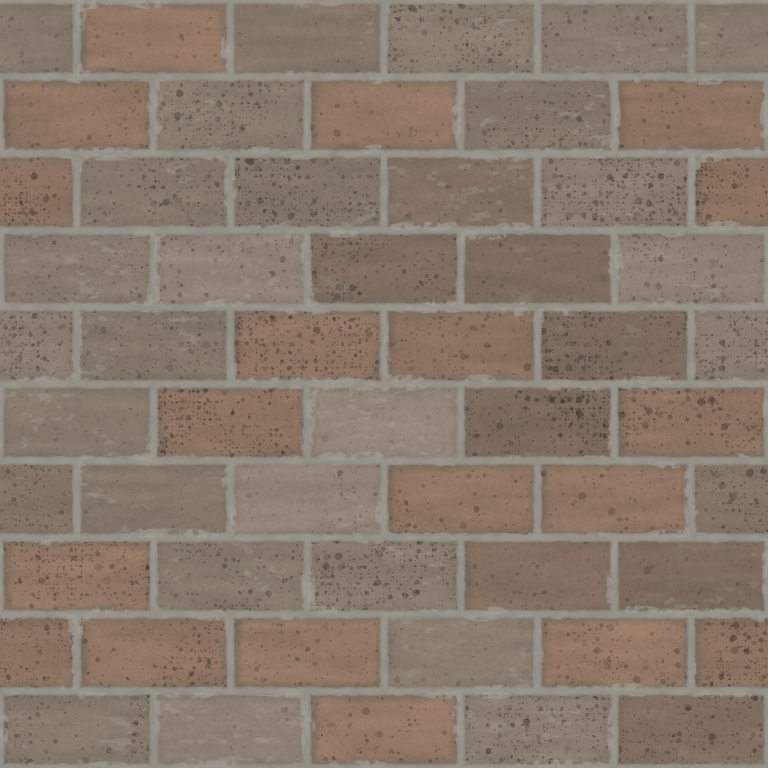
Write a three.js fragment shader that draws this texture.

```glsl
// Weathered brick wall in running bond: 5 bricks across, 10 courses up.
// Each brick hashes its own clay tone, pitting and chalk; a box distance
// gives the soft ragged joints, and value noise gives streaks and grain.
varying vec2 vUv;

const vec2 GRID = vec2(5.0, 10.0);
const float JOINT = 0.0105;        // mortar width
const float EDGE_SOFT = 0.0016;    // blur of the brick outline
const float EDGE_RAGGED = 0.0032;  // wobble of the brick outline
const float RIM = 0.011;           // width of the dull rim inside a brick
const float PIT_STRENGTH = 0.30;
const float CHALK_STRENGTH = 0.60;

const vec3 CLAY = vec3(0.565, 0.460, 0.388);
const vec3 BROWN = vec3(0.487, 0.418, 0.368);
const vec3 OLIVE = vec3(0.520, 0.474, 0.424);
const vec3 MAUVE = vec3(0.558, 0.502, 0.462);
const vec3 RIM_TONE = vec3(0.482, 0.432, 0.388);
const vec3 MORTAR = vec3(0.594, 0.578, 0.542);
const vec3 CHALK = vec3(0.645, 0.630, 0.600);

float hash(vec2 p) {
  return fract(sin(dot(p, vec2(12.9898, 78.233))) * 43758.5453);
}

float noise(vec2 p) {
  vec2 i = floor(p);
  vec2 f = fract(p);
  f = f * f * (3.0 - 2.0 * f);
  float low = mix(hash(i), hash(i + vec2(1.0, 0.0)), f.x);
  float high = mix(hash(i + vec2(0.0, 1.0)), hash(i + vec2(1.0, 1.0)), f.x);
  return mix(low, high, f.y);
}

float fbm(vec2 p) {
  float sum = 0.0;
  float gain = 0.5;
  for (int i = 0; i < 4; i++) {
    sum += gain * noise(p);
    p = p * 2.03 + 17.1;
    gain *= 0.5;
  }
  return sum / 0.9375;
}

float boxDistance(vec2 p, vec2 halfSize) {
  vec2 d = abs(p) - halfSize;
  return length(max(d, 0.0)) + min(max(d.x, d.y), 0.0);
}

// Round pits in jittered cells, from a few large to many small
float pits(vec2 p, float density) {
  float sum = 0.0;
  float scale = 58.0;
  for (int i = 0; i < 4; i++) {
    vec2 cell = floor(p * scale);
    vec2 jitter = vec2(hash(cell + 3.1), hash(cell + 8.7)) - 0.5;
    float radius = mix(0.10, 0.30, hash(cell + 5.3));
    float dist = length(fract(p * scale) - 0.5 - jitter * 0.38);
    dist += (noise(p * scale * 5.0) - 0.5) * 0.10;
    float present = step(hash(cell + 1.9), density);
    float soft = EDGE_SOFT * scale * 0.5;
    sum += present * (1.0 - smoothstep(radius - soft, radius + soft, dist))
         * mix(0.35, 1.0, hash(cell + 6.4));
    scale *= 1.55;
  }
  return min(sum, 1.4);
}

vec3 brickTone(float pick) {
  vec3 tone = mix(MAUVE, OLIVE, smoothstep(0.16, 0.30, pick));
  tone = mix(tone, BROWN, smoothstep(0.40, 0.56, pick));
  return mix(tone, CLAY, smoothstep(0.60, 0.82, pick));
}

void main() {
  // Brick cell, wrapped so the wall tiles
  vec2 grid = vUv * GRID;
  float course = floor(grid.y);
  grid.x += 0.5 * mod(course, 2.0);
  vec2 id = vec2(mod(floor(grid.x), GRID.x), course);
  vec2 p = (fract(grid) - 0.5) / GRID;
  vec2 q = p + id * 0.37 + 0.5;

  // Traits of this brick
  float pick = hash(id + 2.3);
  float warm = smoothstep(0.45, 0.75, pick);
  float wear = hash(id + 11.7);

  // Depth inside the ragged outline
  float wobble = (fbm(q * 85.0) - 0.5) * EDGE_RAGGED;
  float depth = wobble - boxDistance(p, 0.5 / GRID - 0.5 * JOINT);

  // Clay face: dull rim, smeared streaks, grain
  float leftShade = 1.0 - smoothstep(-0.092, -0.078, p.x);
  float face = smoothstep(0.0, RIM, depth + (fbm(q * 45.0) - 0.5) * 0.010);
  vec3 color = brickTone(pick) * mix(0.97, 1.04, hash(id + 7.9));
  color = mix(color, RIM_TONE, (1.0 - face) * mix(0.35, 0.75, warm));
  color *= 1.0 - 0.05 * leftShade * warm;
  color *= 1.0 + (fbm(q * vec2(14.0, 75.0)) - 0.5) * 0.15;
  color *= 1.0 + (noise(q * 330.0) - 0.5) * 0.05;

  // Pits gather in patches
  float patches = smoothstep(0.25, 0.75, noise(q * 17.0));
  float density = mix(0.05, 0.42, wear * wear) * mix(0.35, 1.3, patches);
  color *= 1.0 - PIT_STRENGTH * mix(0.5, 1.0, wear) * pits(q, density);

  // Chalk scuffs on the face of the cooler bricks
  float scuff = smoothstep(0.60, 0.76, fbm(q * vec2(65.0, 130.0)));
  scuff *= smoothstep(0.42, 0.7, noise(q * 20.0 + 4.0)) * (1.0 - warm);
  color = mix(color, CHALK, scuff * 0.38);

  // Mortar, then broken chalk along the joints
  vec3 mortar = MORTAR * (0.94 + 0.10 * fbm(vUv * 60.0));
  mortar *= 1.0 - 0.06 * smoothstep(-0.004, 0.0, depth);
  color = mix(mortar, color, smoothstep(-EDGE_SOFT, EDGE_SOFT, depth));
  float reach = 0.007 * smoothstep(0.50, 0.85, noise(q * 22.0 + 9.0));
  reach *= mix(0.4, 1.2, hash(id + 4.6));
  float band = 1.0 - smoothstep(0.0, 0.003, abs(depth) - reach + 0.002);
  band *= smoothstep(0.35, 0.6, fbm(q * 120.0));
  color = mix(color, CHALK, band * CHALK_STRENGTH);

  gl_FragColor = vec4(color, 1.0);
}
```
